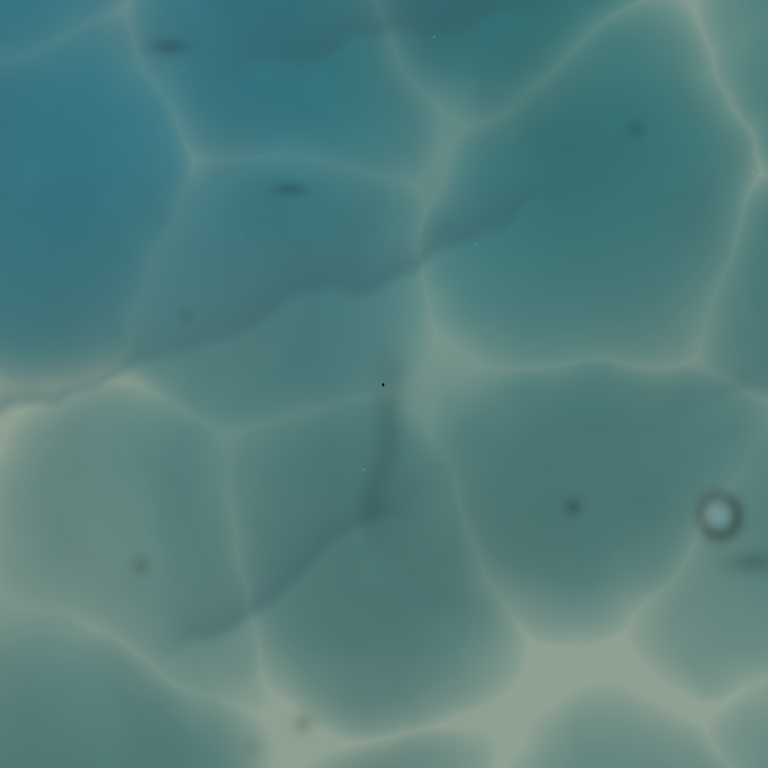
Reproduce this texture procedurally as a Shadertoy shader.

```glsl
// Soft caustic light net over hazy teal water, with faint folds and drifting specks.

float hash(vec2 p) {
    return fract(sin(dot(p, vec2(127.1, 311.7))) * 43758.5453);
}

vec2 hash2(vec2 p) {
    return vec2(hash(p), hash(p + 37.3));
}

float noise(vec2 p) {
    vec2 i = floor(p), f = fract(p);
    f = f * f * f * (f * (f * 6.0 - 15.0) + 10.0);
    return mix(mix(hash(i), hash(i + vec2(1, 0)), f.x),
               mix(hash(i + vec2(0, 1)), hash(i + vec2(1, 1)), f.x), f.y);
}

float fbm(vec2 p) {
    float sum = 0.0, amp = 0.5;
    for (int i = 0; i < 4; i++) {
        sum += amp * noise(p);
        p = mat2(1.6, 1.2, -1.2, 1.6) * p + 7.1;
        amp *= 0.5;
    }
    return sum;
}

// Cell borders: x is a broad glow, y a soft crest; both peak where cells meet.
vec2 causticNet(vec2 p) {
    vec2 cell = floor(p), sum = vec2(0.0), sharpness = vec2(4.8, 15.0);
    float nearest = 9.0;
    for (int y = -2; y <= 2; y++) {
        for (int x = -2; x <= 2; x++) {
            vec2 id = cell + vec2(x, y);
            float d = length(id + 0.12 + 0.76 * hash2(id) - p);
            d = sqrt(d * d + 0.01);
            nearest = min(nearest, d);
            sum += exp(-sharpness * d);
        }
    }
    vec2 net = clamp(sum * exp(sharpness * nearest) - 1.0, 0.0, 2.0);
    // Round off the crest so that the light has no hard ridge line
    return net * net / (net + 0.25);
}

// A wavering dark crease: firm below, fading upward.
float fold(vec2 uv, float seed) {
    float path = 0.11 + 0.36 * uv.x + 0.37 * seed
               + 0.24 * (fbm(vec2(uv.x * 3.5, seed * 9.0 + 2.0)) - 0.5);
    float d = uv.y - path;
    float patches = smoothstep(0.3, 0.65, noise(uv * 3.0 + seed * 17.0 + 4.0));
    return smoothstep(-0.016, 0.012, d) * exp(-max(d, 0.0) * 22.0) * patches;
}

void mainImage(out vec4 fragColor, in vec2 fragCoord) {
    vec2 uv = fragCoord / iResolution.xy;
    vec2 warp = vec2(fbm(uv * 3.0), fbm(uv * 3.0 + 19.0)) - 0.5;

    // Water: blue at upper left, teal at upper right, grey green below
    vec3 upper = mix(vec3(0.205, 0.44, 0.495), vec3(0.185, 0.425, 0.44), smoothstep(0.1, 0.8, uv.x));
    vec3 lower = vec3(0.265, 0.435, 0.43);
    vec3 color = mix(lower, upper, smoothstep(0.3, 0.85, uv.y + 0.35 * warp.x - 0.12 * uv.x + 0.06));
    color *= 1.0 + 0.2 * (fbm(uv * vec2(4.5, 3.0) + 2.0 * warp + 5.0) - 0.47);

    // Pale haze and light net, strongest at lower left and upper right
    vec2 net = causticNet(uv * 2.9 + 0.45 * warp + vec2(4.3, 1.6));
    float corners = exp(-5.0 * length((uv - vec2(0.12, 0.18)) * vec2(0.8, 1.3)))
                  + 0.8 * exp(-7.0 * distance(uv, vec2(1.0, 0.97)));
    float strength = 0.26 + 0.13 * smoothstep(0.75, 0.2, uv.y) + 0.3 * corners;
    float shimmer = smoothstep(0.2, 0.8, noise(uv * 4.0 + 11.0));
    float haze = smoothstep(0.25, 0.75, noise(uv * 2.6 + warp + 31.0));
    float light = strength * (0.72 * net.x * (0.6 + 0.6 * haze) + 0.22 * net.y * shimmer)
                + (0.03 + 0.17 * haze) * smoothstep(0.9, 0.35, uv.y) + 0.26 * corners;
    color = mix(color, vec3(0.62, 0.67, 0.605), clamp(light, 0.0, 0.82));

    // Folds
    for (int i = 0; i < 3; i++) {
        float crease = fold(uv + 0.08 * warp, float(i) * 0.9);
        color = mix(color, vec3(0.22, 0.36, 0.39), 0.45 * crease);
    }
    float upright = abs(uv.x - 0.52 + 0.18 * warp.y);
    color *= 1.0 - 0.1 * exp(-upright * upright * 1500.0)
                 * smoothstep(0.25, 0.35, uv.y) * smoothstep(0.62, 0.45, uv.y);

    // Blurred dark specks and a few tiny pale glints
    for (int i = 0; i < 9; i++) {
        vec2 seed = vec2(float(i), 3.7);
        vec2 offset = uv - hash2(seed);
        float radius = 0.009 + 0.006 * hash(seed + 5.0);
        offset.x /= 1.0 + 1.4 * step(0.75, hash(seed + 8.0));
        color *= 1.0 - (0.05 + 0.13 * hash(seed + 2.0)) * exp(-dot(offset, offset) / (radius * radius));
        float glint = length(uv - hash2(seed + 21.0));
        color += 0.1 * hash(seed + 4.0) * smoothstep(0.003, 0.0005, glint);
    }

    // Bubble with a shaded rim and pale blue core
    vec2 toBubble = (uv - vec2(0.928, 0.314)) * vec2(1.0, 0.9) + 0.04 * warp;
    float r = length(toBubble);
    float rim = 0.16 + 0.1 * smoothstep(-0.02, 0.02, toBubble.x - toBubble.y);
    color *= 1.0 - rim * exp(-pow((r - 0.023) / 0.01, 2.0));
    color = mix(color, vec3(0.48, 0.62, 0.66), 0.6 * exp(-pow(r / 0.014, 2.0)));

    // Pinpoint mote
    color *= smoothstep(0.0005, 0.0026, length((uv - 0.499) * vec2(1.2, 0.8)));

    fragColor = vec4(color, 1.0);
}
```
